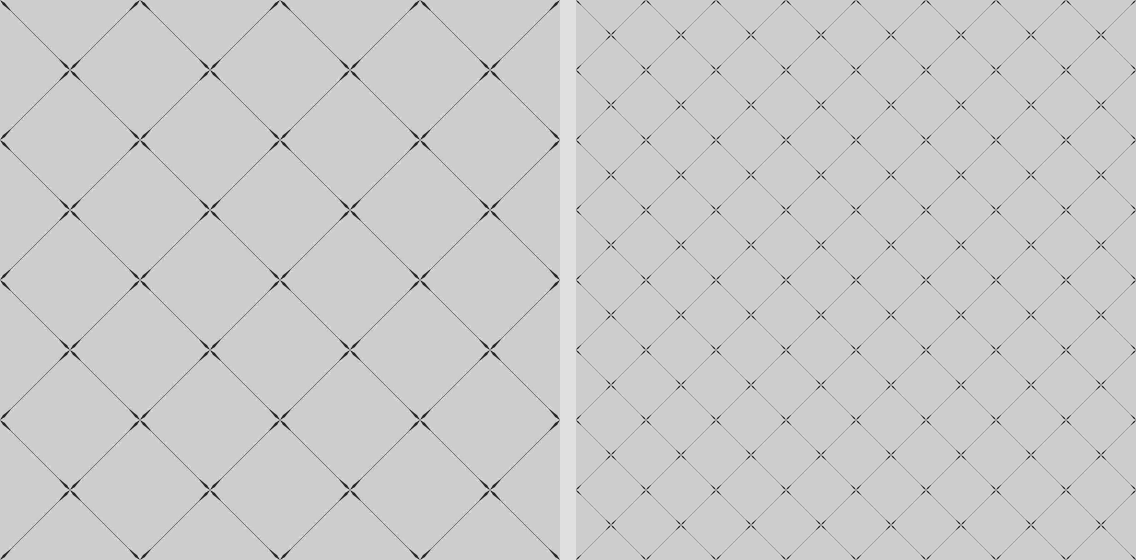
Left: one tile. Right: repeated 2 by 2.
Give the GLSL for this pattern, as a three.js fragment shader.

```glsl
// Pale grey diamond lattice of hairlines with dark four-armed stars at the crossings.
varying vec2 vUv;

const float REPEATS = 4.0;          // lattice periods across and up
const vec3 GROUND = vec3(0.804);
const vec3 INK = vec3(0.14);
const vec3 HUB = vec3(0.62);        // small light spot in each star

// Lengths as fractions of the canvas
const float HAIR_HALF = 0.00045;    // half width of the hairlines
const float ARM_LENGTH = 0.032;
const float ARM_PEAK = 0.0095;      // where an arm is widest
const float ARM_HALF = 0.0023;      // half width of an arm at its widest
const float HUB_RADIUS = 0.0012;

// Faint speckle beside the lines
const float GRAINS = 512.0;         // grains across, a whole number so it wraps
const float SPECKLE_REACH = 0.008;
const float SPECKLE_LIGHT = 0.05;
const float SPECKLE_DARK = 0.035;
const float LIGHT_SHARE = 0.24;
const float DARK_SHARE = 0.16;

float hash(vec2 cell) {
  vec3 p = fract(cell.xyx * 0.1031);
  p += dot(p, p.yzx + 33.33);
  return fract((p.x + p.y) * p.z);
}

// Share of a pixel covered by a band around distance zero
float bandCoverage(float dist, float halfWidth, float px) {
  float inner = max(dist - 0.5 * px, -halfWidth);
  float outer = min(dist + 0.5 * px, halfWidth);
  return clamp((outer - inner) / px, 0.0, 1.0);
}

// Half width of a line at a distance along it from the nearest crossing
float lineHalfWidth(float along) {
  float swell = along / ARM_PEAK;
  float taper = (ARM_LENGTH - along) / (ARM_LENGTH - ARM_PEAK);
  return max(HAIR_HALF, ARM_HALF * min(swell, taper));
}

// Signed brightness change, one soft dot per grain
float speckle(vec2 uv, float px) {
  vec2 grid = uv * GRAINS;
  float pick = hash(mod(floor(grid), GRAINS));
  float tone = SPECKLE_LIGHT * step(pick, LIGHT_SHARE)
             - SPECKLE_DARK * step(1.0 - DARK_SHARE, pick);
  float grainSize = px * GRAINS;
  float dotShape = 1.0 - smoothstep(0.3, 0.6, length(fract(grid) - 0.5));
  return tone * dotShape * min(1.0, 1.0 / grainSize);
}

void main() {
  float px = max(fwidth(vUv.x), 1e-5);

  // Distances to the nearest falling and rising diagonal
  vec2 diagonal = vec2(vUv.x + vUv.y, vUv.x - vUv.y) * REPEATS;
  vec2 dist = abs(fract(diagonal + 0.5) - 0.5) / (REPEATS * sqrt(2.0));

  // Ground with speckle fading away from the lines
  float nearest = min(dist.x, dist.y);
  float halo = 1.0 - smoothstep(0.5 * SPECKLE_REACH, SPECKLE_REACH, nearest);
  vec3 color = GROUND + halo * speckle(vUv, px);

  // Hairlines swelling into star arms
  float falling = bandCoverage(dist.x, lineHalfWidth(dist.y), px);
  float rising = bandCoverage(dist.y, lineHalfWidth(dist.x), px);
  color = mix(color, INK, max(falling, rising));

  // Light hub of each star
  float hub = clamp((HUB_RADIUS - length(dist)) / px + 0.5, 0.0, 1.0);
  color = mix(color, HUB, hub);

  gl_FragColor = vec4(color, 1.0);
}
```
